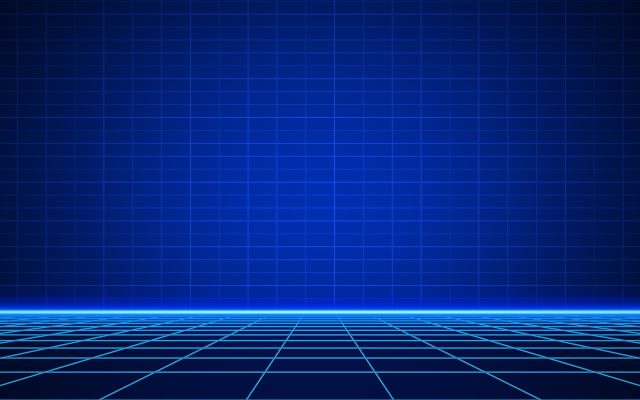
This background is drawn by a WebGL 2 fragment shader. Its source:

```glsl
#version 300 es
precision highp float;

uniform vec2 u_resolution;
out vec4 fragColor;

// Share of a pixel covered by a stroke at distance d
float stroke(float d, float halfWidth, float pixel) {
    return max(0.0, min(d + halfWidth, 0.5 * pixel) - max(d - halfWidth, -0.5 * pixel)) / pixel;
}

// Distance to the nearest whole number
float nearestLine(float t) {
    return abs(t - round(t));
}

// Radial blue light shared by the wall and its grid
float spotlight(vec2 p) {
    vec2 q = (p - vec2(0.0, 0.49)) * vec2(0.8, 1.0);
    return exp(-2.3 * dot(q, q));
}

vec3 wall(vec2 p, float pixel) {
    float light = spotlight(p);
    vec3 color = vec3(0.003, 0.18, 0.68) * light;

    // Faint grid with uneven line strength
    vec2 cell = vec2((p.x - 0.0365) / 0.0721, (p.y - 0.9646) / 0.0323);
    vec2 strength = 0.7 + 0.3 * cos(round(cell) * 2.4);
    float columns = stroke(nearestLine(cell.x) * 0.0721, 0.001, pixel) * strength.x;
    float rows = stroke(nearestLine(cell.y) * 0.0323, 0.001, pixel) * strength.y;
    return color + vec3(0.08, 0.15, 0.38) * max(columns, rows) * (0.2 + 0.8 * light);
}

vec3 ground(vec2 p, float horizon, float pixel) {
    float depth = 0.275 - p.y;
    float below = horizon - p.y;
    vec3 color = vec3(0.003, 0.065, 0.27) * exp(-0.9 * p.x * p.x);
    color += vec3(0.0, 0.10, 0.32) * exp(-below / 0.035);

    // Converging columns, spaced evenly around the centre
    float column = p.x / (1.339 * depth) - 0.5;
    float slant = length(vec2(1.0, p.x / depth));
    float lines = stroke(nearestLine(column) * 1.339 * depth / slant, 0.0018, pixel);

    // Rows spaced evenly in inverse depth
    float row = (1.0 / depth - 4.87) / 1.01;
    float rowLine = stroke(nearestLine(row) * 1.01 * depth * depth, 0.0017, pixel);
    lines = max(lines, rowLine * step(-0.5, row));
    lines = max(lines, 0.6 * stroke(p.y, 0.002, pixel));

    vec3 lineColor = mix(vec3(0.20, 0.66, 0.87), vec3(0.08, 0.62, 1.0), exp(-below / 0.04));
    return mix(color, lineColor, lines * (0.78 + 0.2 * exp(-p.x * p.x)));
}

void main() {
    float pixel = 1.0 / u_resolution.y;
    vec2 p = (gl_FragCoord.xy - vec2(0.5 * u_resolution.x, 0.0)) * pixel;
    float horizon = 0.2198;
    float h = p.y - horizon;

    vec3 color = wall(p, pixel);
    if (h < 0.0) color = ground(p, horizon, pixel);

    // Blue haze rises above the horizon, cyan light spills below
    float haze = h > 0.0 ? exp(-pow(h / 0.027, 1.4)) : exp(h / 0.010);
    color = mix(color, vec3(0.0, 0.10, 0.98), 0.92 * haze);
    float spill = exp(-abs(h) / (h > 0.0 ? 0.007 : 0.010));
    color = mix(color, vec3(0.0, 0.68, 1.0), 0.9 * spill);

    // Hot core of the horizon
    float core = exp(-pow(h / 0.0045, 2.0));
    color = mix(color, vec3(0.62, 1.0, 1.0), core * (0.75 + 0.25 * exp(-2.0 * p.x * p.x)));

    fragColor = vec4(clamp(color, 0.0, 1.0), 1.0);
}
```
